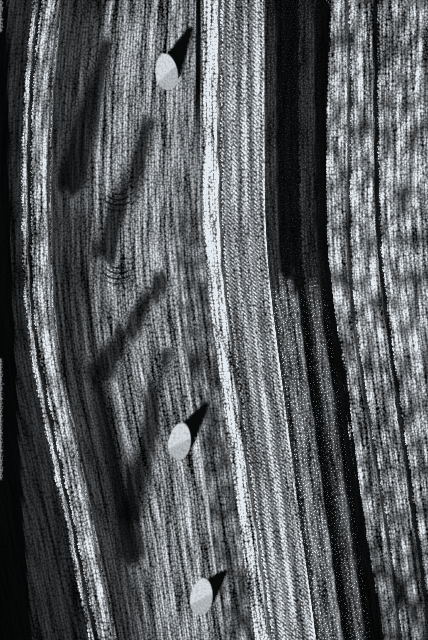
Give the GLSL for this texture, as a Shadertoy shader.

```glsl
vec2 hash2(vec2 c) {
    return fract(sin(vec2(dot(c, vec2(127.1, 311.7)), dot(c, vec2(269.5, 183.3)))) * 43758.5);
}

// Cellular noise centred on zero, bright at the feature points
float cells(vec2 q) {
    vec2 base = floor(q), f = q - base;
    float nearest = 2.0;
    for (int k = 0; k < 9; k++) {
        vec2 o = vec2(k % 3 - 1, k / 3 - 1);
        nearest = min(nearest, length(o + hash2(base + o) - f));
    }
    return 0.45 - nearest;
}

// Smooth turn from vertical to a constant slope
float bend(float t, float start, float slope) {
    return slope * 0.045 * log(1.0 + exp((t - start) / 0.045));
}

float after(float x, float a) { return smoothstep(a - 0.002, a + 0.002, x); }
float band(float x, float a, float b) { return after(x, a) * (1.0 - after(x, b)); }
float seam(float x, float a, float w) { return 1.0 - smoothstep(w * 0.4, w, abs(x - a)); }

// Capsule whose radius changes from ra to rb
float taper(vec2 p, vec2 a, vec2 b, float ra, float rb) {
    vec2 d = b - a;
    float h = clamp(dot(p - a, d) / dot(d, d), 0.0, 1.0);
    return length(p - a - h * d) - mix(ra, rb, h);
}

void mainImage(out vec4 fragColor, in vec2 fragCoord) {
    vec2 p = vec2(fragCoord.x, iResolution.y - fragCoord.y) / iResolution.y;
    float t = p.y, px = 1.0 / iResolution.y;

    // Flow coordinate following the curved furrows
    float leftBend = bend(t, 0.5, 0.21) + 0.25 * pow(max(0.26 - t, 0.0), 2.0);
    float rightBend = bend(t, 0.39, 0.133);
    float u = p.x - mix(leftBend, rightBend, smoothstep(0.15, 0.34, p.x));

    float fibre = cells(vec2(u * 230.0, t * 14.0));
    float broad = cells(vec2(u * 75.0, t * 3.0));
    float grain = cells(p * 260.0);
    float blotch = cells(vec2(u * 48.0 + t * 9.0, t * 30.0));
    float ridge = 0.5 * sin(u * 410.0 + 2.0 * sin(t * 5.0)) + 0.5 * sin(u * 163.0 + 1.0);
    float v = u + 0.004 * grain + 0.004 * blotch;
    float lower = smoothstep(0.43, 0.47, t + 0.05 * blotch);

    // Strips from left to right
    float tone = mix(0.015, 0.12, after(p.x + 0.005 * fibre, 0.012 + 0.038 * t * t));
    tone = mix(tone, 0.52 + 0.3 * blotch, after(v, 0.0355));
    tone = mix(tone, 0.17, after(v, 0.0805));
    tone = mix(tone, 0.45, smoothstep(0.11, 0.18, v + 0.05 * broad));
    tone = mix(tone, mix(0.42, 0.3 + 0.35 * blotch, smoothstep(0.25, 0.4, t)), after(v, 0.272));
    tone = mix(tone, 0.74, after(u + 0.002 * grain, 0.3175));
    tone = mix(tone, 0.5, after(u, 0.342));
    tone = mix(tone, 0.13, after(u, 0.4115));
    tone = mix(tone, 0.03, after(v, 0.433));
    tone = mix(tone, 0.12, band(v, 0.468, 0.492));
    tone = mix(tone, 0.36, lower * band(v, 0.419, 0.455));
    tone = mix(tone, 0.26, lower * band(v, 0.474, 0.49));
    float pastureTone = 0.46 + 0.5 * blotch - 0.17 * smoothstep(0.75, 0.95, t);
    tone = mix(tone, pastureTone, after(v + 0.02 * broad, 0.507 + 0.012 * t));

    // Thin seams
    tone *= 1.0 - 0.8 * seam(v, 0.046, 0.004);
    tone *= 1.0 - 0.5 * seam(v, 0.077, 0.003);
    tone *= 1.0 - 0.9 * seam(u, 0.309, 0.005) * (1.0 - smoothstep(0.12, 0.28, t));
    tone *= 1.0 - 0.55 * seam(v, 0.343, 0.004);
    tone = mix(tone, 0.8, 0.8 * seam(u, 0.411, 0.003));
    tone *= 1.0 - 0.85 * seam(v, 0.587 + 0.006 * t, 0.005);
    tone *= 1.0 - 0.65 * seam(v, 0.543 + 0.004 * sin(t * 9.0), 0.004);

    // Ribbed weave of the central strip
    float weave = sin(t * 1000.0 - u * 900.0) * (0.6 + 0.4 * sin(u * 620.0));
    float ribbed = band(u, 0.342, 0.41);
    tone *= 1.0 + ribbed * (0.35 * weave + 0.25 * sin(u * 330.0 + 1.0));

    // Slanted shadows across the left field
    vec4 slants[5] = vec4[5](
        vec4(0.167, 0.07, 0.112, 0.28), vec4(0.235, 0.19, 0.165, 0.39), vec4(0.25, 0.44, 0.158, 0.58),
        vec4(0.258, 0.555, 0.205, 0.80), vec4(0.155, 0.60, 0.205, 0.86));
    float field = band(u, 0.085, 0.3);
    for (int i = 0; i < 5; i++) {
        float d = taper(p, slants[i].xy, slants[i].zw, 0.008, 0.017) - 0.025 * broad - 0.012 * fibre;
        tone *= 1.0 - 0.72 * field * (1.0 - smoothstep(-0.008, 0.008, d));
    }

    // Curved wheel marks
    for (int i = 0; i < 2; i++) {
        vec2 q = p - vec2(0.185, 0.285 + 0.115 * float(i));
        float reach = 1.0 - smoothstep(0.6, 1.0, length((q - vec2(-0.002, 0.03)) / vec2(0.026, 0.019)));
        tone *= 1.0 - 0.65 * reach * smoothstep(0.2, 0.8, sin(length(q) * 750.0));
    }

    // Surface grain
    float light = tone * (1.0 + 1.3 * fibre * (1.0 - 0.5 * ribbed) + 0.9 * broad + 1.1 * grain + 0.25 * ridge * field);
    light += 0.35 * smoothstep(0.2, 0.42, grain) * band(u, 0.413, 0.5) * (0.25 + 0.75 * lower);
    float rim = 1.0 - smoothstep(0.0, 0.006, p.x + 0.005 * grain);
    light += 0.5 * rim * (band(t, 0.0, 0.05) + band(t, 0.56, 0.75));

    // Pale stones with long shadows
    vec4 stones[3] = vec4[3](vec4(0.26, 0.112, 0.037, -0.066),
        vec4(0.281, 0.689, 0.041, -0.056), vec4(0.315, 0.932, 0.036, -0.038));
    for (int i = 0; i < 3; i++) {
        vec2 q = p - stones[i].xy;
        float shade = taper(q, vec2(0.006, -0.005), stones[i].zw, 0.018, 0.003) - 0.004 * grain;
        light = mix(light, 0.025, 1.0 - smoothstep(-px, 2.0 * px, shade));
        float turn = i == 0 ? 0.12 : -0.15;
        q = mat2(cos(turn), sin(turn), -sin(turn), cos(turn)) * q;
        float body = (length(q / vec2(0.0175 + 0.08 * max(q.y, -0.1), 0.029)) - 1.0) * 0.018;
        float facet = smoothstep(-0.003, 0.003, q.y + q.x * 0.7 - 0.004);
        light = mix(light, 0.82 - 0.13 * facet + 0.15 * grain, 1.0 - smoothstep(-px, px, body));
    }
    light = clamp(light, 0.0, 0.92);
    fragColor = vec4(light * vec3(0.965, 0.99, 1.01) + vec3(0.008, 0.01, 0.012), 1.0);
}
```
